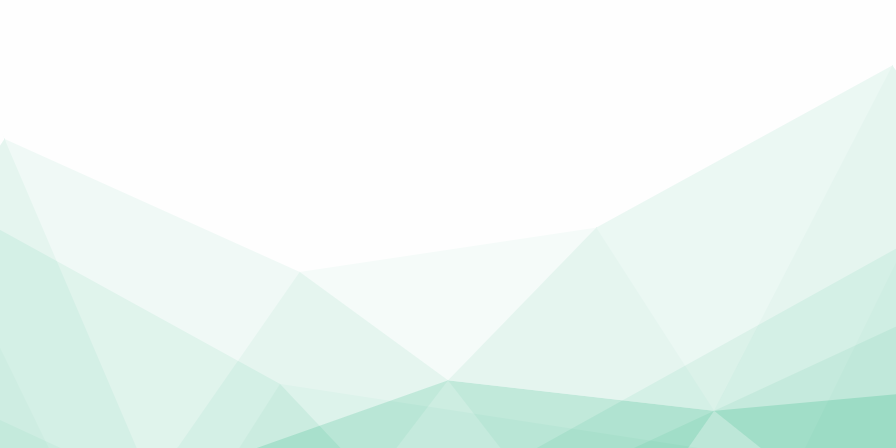
Reproduce this background procedurally as a WebGL 1 fragment shader.

```glsl
precision highp float;
// Pale mint low-poly hills under a white sky.
// Triangular facets add up ink density; a dense front ridge replaces what
// lies behind it, then translucent veils add or remove ink on top.

uniform vec2 u_resolution;

const vec3 PAPER = vec3(0.997);
const vec3 INK_ABSORPTION = vec3(1.0, 0.35, 0.585);

// Ink densities
const float FAINT = 0.035;
const float LIGHT = 0.055;
const float SOFT = 0.075;
const float FULL = 0.10;
const float FRONT = 0.24;
const float VEIL = 0.065;

// Shared vertices, in units of canvas height (x spans 0 to 2)
const vec2 LEFT_PEAK = vec2(0.010, 0.690);
const vec2 LEFT_DIP = vec2(0.669, 0.393);
const vec2 MID_PEAK = vec2(1.331, 0.492);
const vec2 RIGHT_PEAK = vec2(1.992, 0.854);
const vec2 FRONT_PEAK = vec2(1.000, 0.151);
const vec2 FRONT_DIP = vec2(1.594, 0.083);
const vec2 VEIL_TIP = vec2(0.625, 0.143);
const vec2 CORNER = vec2(2.0, 0.0);

// Signed distance to the line a-b, positive on its left
float side(vec2 p, vec2 a, vec2 b) {
  vec2 d = normalize(b - a);
  return d.x * (p.y - a.y) - d.y * (p.x - a.x);
}

// Antialiased step, one pixel wide
float cover(float dist) {
  return clamp(dist * u_resolution.y + 0.5, 0.0, 1.0);
}

// Coverage of a triangle with either winding
float facet(vec2 p, vec2 a, vec2 b, vec2 c) {
  float winding = sign(side(c, a, b));
  float inside = min(side(p, a, b) * winding, side(p, b, c) * winding);
  return cover(min(inside, side(p, c, a) * winding));
}

// Point on the bottom edge
vec2 foot(float x) {
  return vec2(x, 0.0);
}

// Large facets behind the front ridge
float backHills(vec2 p) {
  float ink = FULL * facet(p, LEFT_PEAK, foot(0.305), foot(-0.45));
  ink += LIGHT * facet(p, LEFT_PEAK, LEFT_DIP, foot(0.396));
  ink += LIGHT * facet(p, LEFT_PEAK, foot(0.396), foot(0.305));
  ink += FULL * facet(p, LEFT_DIP, foot(0.396), foot(1.207));
  ink += FAINT * facet(p, LEFT_DIP, MID_PEAK, FRONT_PEAK);
  ink += FULL * facet(p, MID_PEAK, FRONT_PEAK, FRONT_DIP);
  ink += SOFT * facet(p, MID_PEAK, RIGHT_PEAK, FRONT_DIP);
  ink += FULL * facet(p, RIGHT_PEAK, foot(1.551), foot(2.6));
  return ink;
}

// Area below the front ridge line
float frontRidge(vec2 p) {
  float rise = side(p, FRONT_PEAK, foot(0.573));
  float fall = side(p, FRONT_DIP, FRONT_PEAK);
  float rightRise = side(p, vec2(2.0, 0.120), FRONT_DIP);
  return cover(min(rise, max(fall, rightRise)));
}

// Overlapping translucent layers
float veils(vec2 p) {
  // Left slope and its small corner shades
  float ink = VEIL * facet(p, vec2(0.0, 0.487), VEIL_TIP, foot(0.0));
  ink += VEIL * facet(p, foot(0.0), VEIL_TIP, foot(0.760));
  ink += 0.035 * facet(p, VEIL_TIP, foot(0.534), foot(0.760));
  ink += 0.025 * facet(p, vec2(0.0, 0.224), foot(0.0), foot(0.109));
  ink += 0.040 * facet(p, vec2(0.0, 0.0625), foot(0.0), foot(0.135));
  // Long shallow sheet across the middle
  ink += 0.030 * facet(p, VEIL_TIP, foot(0.760), foot(1.560));
  // Right slopes
  ink += VEIL * facet(p, vec2(2.0, 0.445), foot(1.198), CORNER);
  ink += 0.060 * facet(p, vec2(2.0, 0.271), foot(1.415), CORNER);
  ink += 0.020 * facet(p, vec2(2.0, 0.414), foot(1.797), CORNER);
  // Lighter windows under the ridge vertices
  ink -= 0.045 * facet(p, FRONT_PEAK, foot(0.885), foot(1.117));
  ink -= 0.110 * facet(p, FRONT_DIP, foot(1.536), foot(1.698));
  return ink;
}

void main() {
  vec2 p = gl_FragCoord.xy / u_resolution * vec2(2.0, 1.0);
  float ink = mix(backHills(p), FRONT, frontRidge(p)) + veils(p);
  gl_FragColor = vec4(PAPER - ink * INK_ABSORPTION, 1.0);
}
```
